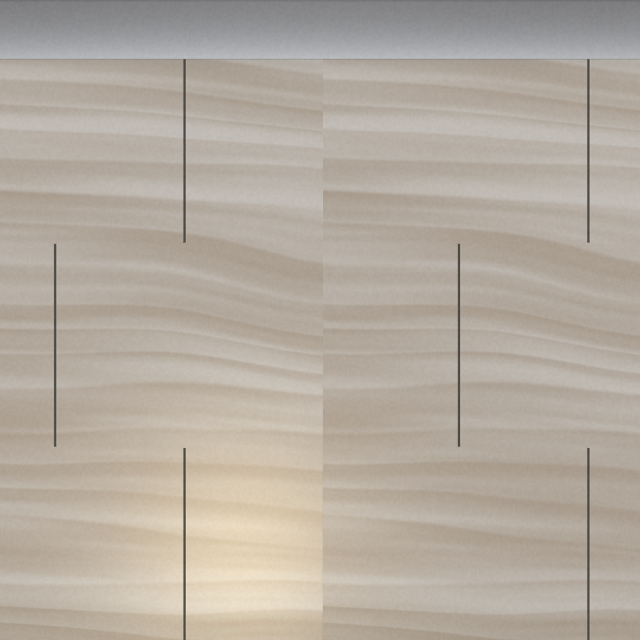
Write a Shadertoy shader that draws this texture.

```glsl
// Pale wood wall panels with staggered vertical joints, a warm lamp glow and a grey top rail.

const float RAIL_BOTTOM = 0.9075;
const float ROW_HEIGHT = 0.319;
const float ROW_START = 0.301;      // top of the lowest row
const float JOINT_SPACING = 0.631;
const float JOINT_HALF_WIDTH = 0.0018;
const float VENEER_WIDTH = 0.504;   // the grain repeats after this width

const vec3 WOOD_LIGHT = vec3(0.755, 0.735, 0.710);
const vec3 WOOD_TAN = vec3(0.655, 0.605, 0.550);
const vec3 JOINT_DARK = vec3(0.27, 0.26, 0.24);
const vec3 RAIL_DARK = vec3(0.49, 0.49, 0.50);
const vec3 RAIL_LIGHT = vec3(0.71, 0.72, 0.73);
const vec3 LAMP_WARM = vec3(0.205, 0.180, 0.120);

float hash(vec2 p) {
    vec3 q = fract(vec3(p.xyx) * 0.1031);
    q += dot(q, q.yzx + 33.33);
    return fract((q.x + q.y) * q.z);
}

float noise(vec2 p) {
    vec2 cell = floor(p);
    vec2 f = fract(p);
    f = f * f * (3.0 - 2.0 * f);
    float low = mix(hash(cell), hash(cell + vec2(1, 0)), f.x);
    float high = mix(hash(cell + vec2(0, 1)), hash(cell + vec2(1, 1)), f.x);
    return mix(low, high, f.y);
}

// Coverage of a shape from its signed distance
float fill(float dist, float pixel) {
    return 1.0 - smoothstep(-0.75 * pixel, 0.75 * pixel, dist);
}

// Long, gently sagging fibres; 0 is pale, 1 is tan
float woodGrain(vec2 p) {
    float bend = 0.035 * noise(vec2(p.x * 4.0, p.y * 7.0) + 11.0);
    float y = p.y + 0.055 * p.x + 0.06 * p.x * p.x + bend;
    float broad = noise(vec2(p.x * 2.0, y * 17.0) + 3.0);
    float medium = noise(vec2(p.x * 3.0, y * 42.0) + 27.0);
    float fine = noise(vec2(p.x * 5.0, y * 100.0) + 61.0);
    // Sharp lower edge on each growth band
    float phase = fract(y * 20.0 + 1.6 * noise(vec2(p.x * 2.0, y * 9.0) + 85.0));
    float band = phase * (1.0 - smoothstep(0.86, 1.0, phase));
    return 0.38 * broad + 0.25 * medium + 0.17 * fine + 0.28 * band;
}

// Signed distance to the joint of the current row, x measured from the joint
vec2 jointDistance(vec2 uv) {
    float row = (uv.y - ROW_START) / ROW_HEIGHT;
    float odd = mod(floor(row) + 1.0, 2.0);
    float start = mix(0.2884, 0.0862, odd);
    float x = mod(uv.x - start + 0.5 * JOINT_SPACING, JOINT_SPACING) - 0.5 * JOINT_SPACING;
    float y = abs(fract(row) - 0.5) * ROW_HEIGHT;
    float dist = max(abs(x) - JOINT_HALF_WIDTH, y - 0.5 * ROW_HEIGHT + 0.001);
    return vec2(dist, x);
}

// Soft lamp pool, weaker on the second veneer sheet
float lampGlow(vec2 uv, float secondSheet) {
    vec2 d = (uv - vec2(0.38, 0.14)) / vec2(0.19, 0.19);
    float pool = exp(-dot(d, d));
    vec2 w = (uv - vec2(0.36, 0.10)) / vec2(0.42, 0.30);
    float spill = exp(-dot(w, w));
    return (0.85 * pool + 0.22 * spill) * mix(1.0, 0.55, secondSheet);
}

vec3 woodWall(vec2 uv, float pixel) {
    float secondSheet = smoothstep(-pixel, pixel, uv.x - VENEER_WIDTH);
    vec2 sheet = vec2(mod(uv.x, VENEER_WIDTH), uv.y);
    float grain = woodGrain(sheet);
    vec3 color = mix(WOOD_LIGHT, WOOD_TAN, smoothstep(0.15, 0.92, grain));

    // Light falls off to the lower edge and under the rail
    color *= 1.0 - 0.04 * smoothstep(0.035, 0.0, RAIL_BOTTOM - uv.y);
    color += LAMP_WARM * lampGlow(uv, secondSheet);
    color *= 1.0 - vec3(0.07, 0.085, 0.11) * smoothstep(0.09, 0.0, uv.y);

    // Joint with a faint lit edge on its right
    vec2 joint = jointDistance(uv);
    float lip = fill(joint.x - 0.0018, pixel) * step(0.0, joint.y);
    color += 0.03 * lip;
    return mix(color, JOINT_DARK, 0.93 * fill(joint.x, pixel));
}

vec3 topRail(vec2 uv) {
    float t = (1.0 - uv.y) / (1.0 - RAIL_BOTTOM);
    vec3 color = mix(RAIL_DARK, RAIL_LIGHT, 0.30 * t + 0.70 * t * t);
    color += 0.02 * smoothstep(0.5, 0.0, abs(uv.x - 0.45));
    return color - 0.05 * smoothstep(0.05, 0.0, t);
}

void mainImage(out vec4 fragColor, in vec2 fragCoord) {
    vec2 uv = fragCoord / iResolution.xy;
    float pixel = 1.0 / min(iResolution.x, iResolution.y);

    vec3 color = mix(topRail(uv), woodWall(uv, pixel), fill(uv.y - RAIL_BOTTOM, pixel));

    // Thin shadow under the rail, then fine surface speckle
    color *= 1.0 - 0.16 * fill(abs(uv.y - RAIL_BOTTOM) - 0.0008, pixel);
    color += 0.022 * (noise(uv * 300.0) - 0.5);
    fragColor = vec4(color, 1.0);
}
```
